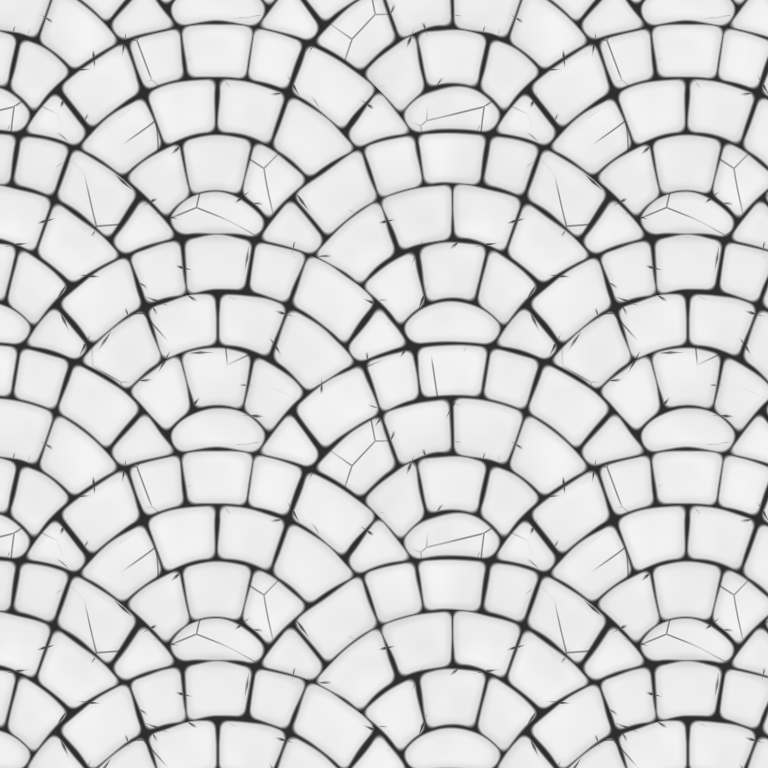
A Shadertoy shader for this texture:

```glsl
// Pale cobbles laid in overlapping fans: staggered circles, lower ones in front,
// each cut into concentric courses and radial joints. Periodic noise adds joint
// wear, cloudy stone faces, hairline cracks and small dark nicks.
#define TILE vec2(0.612, 0.5554)     // wear repeats after four staggered rows
#define ORIGIN vec2(0.2826, 0.1373)  // base of one fan
#define RADII vec4(0.2972, 0.2252, 0.151, 0.0770)
#define CENTRE_DROP 0.0195           // circle centre below the fan base
#define PIVOT_DROP 0.086             // meeting point of joints below the base
#define FILLET 0.012
#define JOINT_SOFTNESS 0.004
#define WARP 0.005
#define CRACK_SHARE 0.3
#define STONE vec3(0.935)
#define GROUT vec3(0.18)

vec2 hash22(vec2 p) {
    vec3 h = fract(p.xyx * vec3(0.1031, 0.1030, 0.0973));
    h += dot(h, h.yzx + 33.33);
    return fract((h.xx + h.yz) * h.zy);
}

// Value noise that wraps after the given number of cells
vec2 noise(vec2 uv, vec2 cells) {
    vec2 g = uv * cells, i = floor(g), f = fract(g);
    f = f * f * (3.0 - 2.0 * f);
    vec2 e = vec2(1.0, 0.0);
    return mix(mix(hash22(mod(i, cells)), hash22(mod(i + e, cells)), f.x),
               mix(hash22(mod(i + e.yx, cells)), hash22(mod(i + e.xx, cells)), f.x), f.y);
}

float smoothMin(float a, float b) {
    float h = max(FILLET - abs(a - b), 0.0) / FILLET;
    return min(a, b) - 0.25 * FILLET * h * h;
}

// Distance to the nearest joint (x) and a label of the stone (yz)
vec3 cobble(vec2 p) {
    float rowStep = TILE.y / 4.0;
    float firstRow = floor(p.y / rowStep) - 3.0;
    float front = 1.0, row = firstRow;
    vec2 local = vec2(0.0);
    float r = 0.0;

    // The lowest fan that contains the point owns it
    for (int k = 0; k < 6; k++) {
        row = firstRow + float(k);
        float shift = 0.5 * mod(row, 2.0);
        float column = floor(p.x / TILE.x - shift + 0.5) + shift;
        local = p - vec2(column * TILE.x, row * rowStep);
        r = length(local + vec2(0.0, CENTRE_DROP));
        if (r < RADII.x) break;
        front = smoothMin(front, r - RADII.x);
    }

    // Course limits and the angles of its mirrored joints
    vec2 limits = vec2(RADII.w, -1.0);
    vec3 angles = vec3(1.5);
    float course = 3.0;
    if (r > RADII.y)      { limits = RADII.xy; angles = vec3(0.134, 0.332, 0.645); course = 0.0; }
    else if (r > RADII.z) { limits = RADII.yz; angles = vec3(0.0, 0.335, 0.335);   course = 1.0; }
    else if (r > RADII.w) { limits = RADII.zw; angles = vec3(0.229);               course = 2.0; }

    float arc = min(limits.x - r, r - limits.y);
    vec3 side = abs(local.x) * cos(angles) - (local.y + PIVOT_DROP) * sin(angles);
    float joint = min(abs(side.x), min(abs(side.y), abs(side.z)));
    joint -= 0.0012 * smoothstep(0.06, 0.16, abs(local.x));
    if (course > 2.5) joint = 1.0;

    float sector = sign(local.x) * dot(step(0.0, side), vec3(1.0));
    float d = smoothMin(smoothMin(arc, joint), front);
    return vec3(d, mod(row, 4.0) + 5.0, course * 9.0 + sector + 7.0);
}

// Distance to the straight borders of wrapped random cells
float crackDistance(vec2 uv) {
    vec2 cells = vec2(7.0, 6.0), g = uv * cells, i = floor(g);
    vec2 nearest = vec2(9.0), second = vec2(9.0);
    for (int y = -1; y <= 1; y++)
    for (int x = -1; x <= 1; x++) {
        vec2 c = i + vec2(x, y);
        vec2 v = c + hash22(mod(c, cells) + 31.0) - g;
        if (dot(v, v) < dot(nearest, nearest)) { second = nearest; nearest = v; }
        else if (dot(v, v) < dot(second, second)) second = v;
    }
    return dot(0.5 * (nearest + second), normalize(second - nearest)) * TILE.x / cells.x;
}

// Coverage of short tapered strokes
float nicks(vec2 uv, float px) {
    vec2 cells = vec2(14.0, 12.0), g = uv * cells, i = floor(g);
    float ink = 0.0;
    for (int y = -1; y <= 1; y++)
    for (int x = -1; x <= 1; x++) {
        vec2 c = i + vec2(x, y), id = mod(c, cells);
        vec2 v = (g - c - hash22(id + 57.0)) * TILE / cells;
        vec2 rnd = hash22(id + 83.0);
        float a = 3.1416 * rnd.x;
        v = vec2(cos(a) * v.x + sin(a) * v.y, cos(a) * v.y - sin(a) * v.x);
        float halfWidth = 0.0018 * (1.0 - abs(v.x) / 0.013);
        ink = max(ink, step(0.45, rnd.y) * smoothstep(px, -px, abs(v.y) - halfWidth));
    }
    return ink;
}

void mainImage(out vec4 fragColor, in vec2 fragCoord) {
    float px = 1.0 / iResolution.y;
    vec2 p = fragCoord * px - ORIGIN, uv = p / TILE;
    vec2 wobble = noise(uv, vec2(9.0, 8.0)) - 0.5;
    vec3 stone = cobble(p + WARP * wobble);
    float d = stone.x;

    // Cloudy stone face
    float cloud = 0.65 * noise(uv, vec2(11.0, 10.0)).y + 0.35 * noise(uv, vec2(25.0, 22.0)).x;
    vec3 color = STONE + 0.055 * (cloud - 0.5);

    // Hairline cracks on some stones
    vec2 rnd = hash22(stone.yz * 3.0);
    float crack = smoothstep(0.0007 + px, 0.0, crackDistance(uv + 0.01 * wobble));
    crack *= step(rnd.x, CRACK_SHARE) * smoothstep(0.25, 0.7, noise(uv, vec2(13.0, 12.0)).x);
    color *= 1.0 - 0.4 * crack;

    // Soft halo, worn joint and nicks
    color *= mix(0.91, 1.0, smoothstep(0.0, 0.014, d));
    float width = mix(-0.0016, 0.0018, noise(uv, vec2(17.0, 15.0)).y);
    float grout = 1.0 - smoothstep(width - 0.5 * px, width + JOINT_SOFTNESS, d);
    float nick = nicks(uv, px) * smoothstep(0.012, 0.003, d);
    color = mix(color, GROUT, max(grout, 0.8 * nick));
    fragColor = vec4(color, 1.0);
}
```
